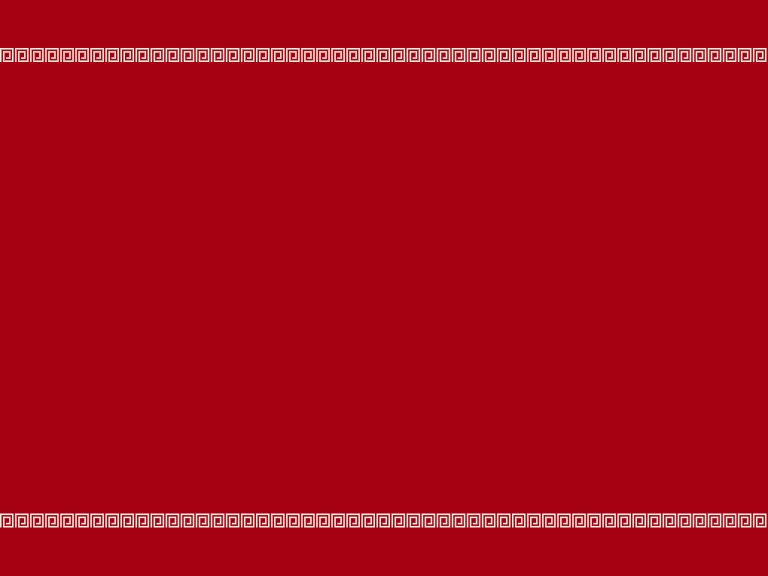
Write a WebGL 2 fragment shader that draws this background.

```glsl
#version 300 es
precision highp float;

uniform vec2 u_resolution;
out vec4 fragColor;

const vec3 CRIMSON = vec3(0.65, 0.0, 0.075);
const vec3 CREAM = vec3(0.97, 0.95, 0.89);
const float KEYS_ACROSS = 51.0;
const float BAND_HEIGHT = 0.0243;
const vec2 KEY_GRID = vec2(10.0, 9.0);

// Share of a pixel-sized square at p that lies inside a box
float boxCoverage(vec2 p, vec2 low, vec2 high, vec2 pixel) {
    vec2 overlap = min(p + 0.5 * pixel, high) - max(p - 0.5 * pixel, low);
    vec2 share = clamp(overlap / pixel, 0.0, 1.0);
    return share.x * share.y;
}

// Square spiral one unit thick, wound clockwise towards its centre
float spiralKey(vec2 p, vec2 pixel) {
    vec2 corner = vec2(0.5);
    vec2 heading = vec2(0.0, 1.0);
    float coverage = 0.0;
    for (int i = 0; i < 8; i++) {
        float armLength = 8.0 - 2.0 * float((i - 1) / 2);
        vec2 next = corner + heading * armLength;
        vec2 low = min(corner, next) - 0.5;
        vec2 high = max(corner, next) + 0.5;
        coverage = max(coverage, boxCoverage(p, low, high, pixel));
        corner = next;
        heading = vec2(heading.y, -heading.x);
    }
    return coverage;
}

// Row of spirals whose lower edge sits at the given height
float keyBand(vec2 uv, float bottom, vec2 pixelUv) {
    vec2 scale = KEY_GRID * vec2(KEYS_ACROSS, 1.0 / BAND_HEIGHT);
    vec2 p = (uv - vec2(0.0, bottom)) * scale;
    // The repeat seam falls in the middle of the gap between keys
    p.x = mod(p.x + 0.5, KEY_GRID.x) - 0.5;
    return spiralKey(p, pixelUv * scale);
}

void main() {
    vec2 uv = gl_FragCoord.xy / u_resolution;
    vec2 pixelUv = 1.0 / u_resolution;

    float upper = keyBand(uv, 0.8924, pixelUv);
    float lower = keyBand(uv, 0.0842, pixelUv);

    vec3 color = mix(CRIMSON, CREAM, max(upper, lower));
    fragColor = vec4(color, 1.0);
}
```
